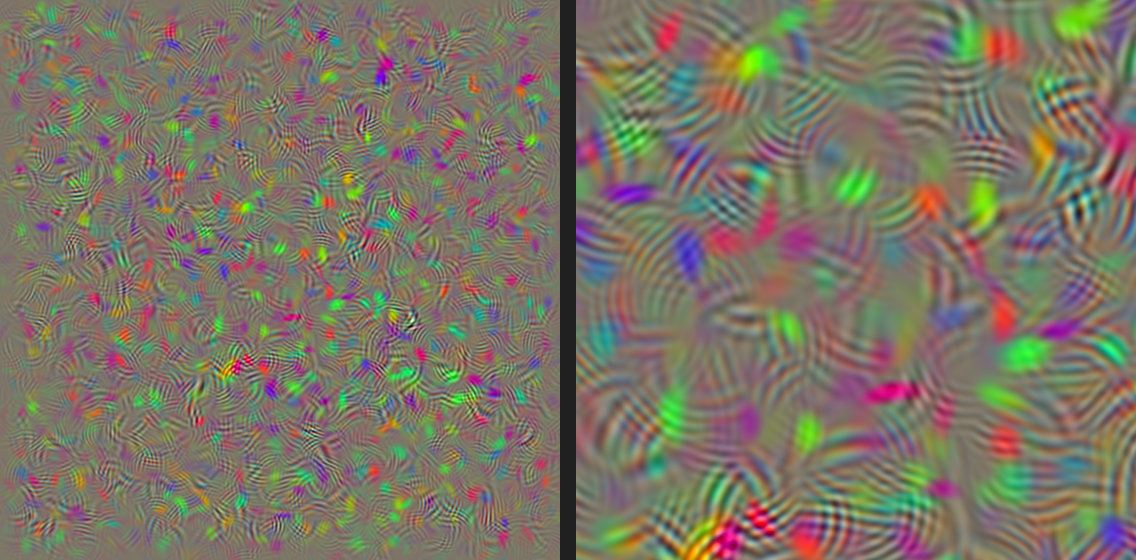
Left, the full canvas; right, a detail of the centre.
A Shadertoy shader for this texture:

```glsl
// Iridescent noise on olive grey: fine curved ripples (Gabor kernels that loosely
// follow a direction field) under small, stretched blobs of vivid colour.
// Both are sums of jittered compact kernels, and they fade toward the border.

const vec3  BASE_COLOR      = vec3(0.488, 0.460, 0.405);
const vec3  CHANNEL_GAIN    = vec3(0.97, 1.0, 0.90);
const float RIPPLE_CELLS    = 38.0;   // ripple patches across the canvas
const float RIPPLE_CONTRAST = 0.070;
const vec2  RIPPLE_CYCLES   = vec2(1.3, 4.2);  // waves per patch, low and high
const float RIPPLE_CHROMA   = 2.2;    // phase spread between the channels
const float DIRECTION_SPREAD = 2.5;   // how far ripples stray from the field
const float BLOB_CELLS      = 39.0;   // colour blobs across the canvas
const float BLOB_FAINT      = 0.060;
const float BLOB_VIVID      = 0.36;
const float HUE_GREEN       = 0.39;   // hues gather here and at the opposite rose
const float HUE_PULL        = 0.035;
const float BORDER_WIDTH    = 0.075;
const int   PER_CELL        = 2;
const float TAU             = 6.2831853;

// Integer hash: four random values in 0..1 for a cell and a seed.
vec4 hash4(vec2 cell, int seed) {
    uvec4 v = uvec4(ivec4(ivec2(cell) + 512, seed, seed * 7 + 3));
    v = v * 1664525u + 1013904223u;
    v += v.yzxy * v.wxyz;
    v ^= v >> 16u;
    v += v.yzxy * v.wxyz;
    v ^= v >> 16u;
    return vec4(v >> 8u) / 16777216.0;
}

float valueNoise(vec2 p, int seed) {
    vec2 i = floor(p), f = fract(p);
    f = f * f * (3.0 - 2.0 * f);
    float low  = mix(hash4(i, seed).x, hash4(i + vec2(1, 0), seed).x, f.x);
    float high = mix(hash4(i + vec2(0, 1), seed).x, hash4(i + vec2(1, 1), seed).x, f.x);
    return mix(low, high, f.y);
}

// Smooth bump that reaches zero at radius one.
float bump(vec2 d) {
    float w = max(0.0, 1.0 - dot(d, d));
    return w * w;
}

vec2 toFrame(vec2 d, float angle) {
    vec2 axis = vec2(cos(angle), sin(angle));
    return vec2(dot(d, axis), dot(d, vec2(-axis.y, axis.x)));
}

// Short, bent wave trains with a phase shift between the channels.
vec3 ripples(vec2 uv) {
    vec2 p = uv * RIPPLE_CELLS, home = floor(p);
    vec3 sum = vec3(0.0);
    for (int y = -1; y <= 1; y++)
    for (int x = -1; x <= 1; x++)
    for (int k = 0; k < PER_CELL; k++) {
        vec2 cell = home + vec2(x, y);
        vec4 place = hash4(cell, 11 + k);
        vec4 look  = hash4(cell, 31 + k);
        vec2 d = p - cell - place.xy;
        float flow = 1.5 * TAU * valueNoise(cell * 0.22, 5);
        vec2 q = toFrame(d, flow + DIRECTION_SPREAD * (place.z - 0.5));
        float bent = q.x + 0.9 * (place.w - 0.5) * q.y * q.y;
        float phase = TAU * (bent * mix(RIPPLE_CYCLES.x, RIPPLE_CYCLES.y, look.x) + look.y);
        vec3 shift = RIPPLE_CHROMA * (look.z - 0.5) * vec3(-1.0, 0.2, 1.0);
        float strength = 0.3 + 1.6 * look.w * look.w;
        sum += bump(q * vec2(1.25, 1.0)) * strength * cos(phase + shift);
    }
    return sum;
}

// Stretched spots of one hue each; a few are vivid, most are faint.
vec3 blobs(vec2 uv) {
    vec2 p = uv * BLOB_CELLS, home = floor(p);
    vec3 sum = vec3(0.0);
    for (int y = -1; y <= 1; y++)
    for (int x = -1; x <= 1; x++)
    for (int k = 0; k < PER_CELL; k++) {
        vec2 cell = home + vec2(x, y);
        vec4 place = hash4(cell, 51 + k);
        vec4 look  = hash4(cell, 71 + k);
        vec2 q = toFrame(p - cell - place.xy, TAU * place.z);
        q.y += 0.8 * (place.w - 0.5) * q.x * q.x;
        vec2 size = vec2(mix(0.6, 1.0, look.x), mix(0.32, 0.62, look.y));
        float hue = look.z - HUE_PULL * sin(2.0 * TAU * (look.z - HUE_GREEN));
        vec3 tint = cos(TAU * (hue - vec3(0.0, 0.333, 0.667)));
        float strength = BLOB_FAINT + BLOB_VIVID * pow(look.w, 7.0);
        sum += bump(q / size) * strength * tint;
    }
    return sum;
}

void mainImage(out vec4 fragColor, in vec2 fragCoord) {
    vec2 uv = fragCoord / iResolution.xy;

    // Calm and busy regions, busiest a little below the centre.
    float patches = 0.6 * valueNoise(uv * 6.0, 1) + 0.4 * valueNoise(uv * 14.0, 2);
    vec2 off = uv - vec2(0.56, 0.40);
    float activity = 0.45 + 0.9 * patches + 0.45 * exp(-9.0 * dot(off, off));

    // Uneven fade to plain grey at the border.
    vec2 inset = min(uv, 1.0 - uv) + 0.04 * (valueNoise(uv * 9.0, 3) - 0.4);
    vec2 edge = smoothstep(-0.02, BORDER_WIDTH, inset);
    float fade = mix(0.1, 1.0, edge.x * edge.y);

    float rippleShare = RIPPLE_CONTRAST * mix(0.4, 1.6, valueNoise(uv * 14.0, 4));
    vec3 detail = ripples(uv) * rippleShare + blobs(uv);
    vec3 color = BASE_COLOR + CHANNEL_GAIN * detail * activity * fade;
    fragColor = vec4(clamp(color, 0.0, 1.0), 1.0);
}
```
